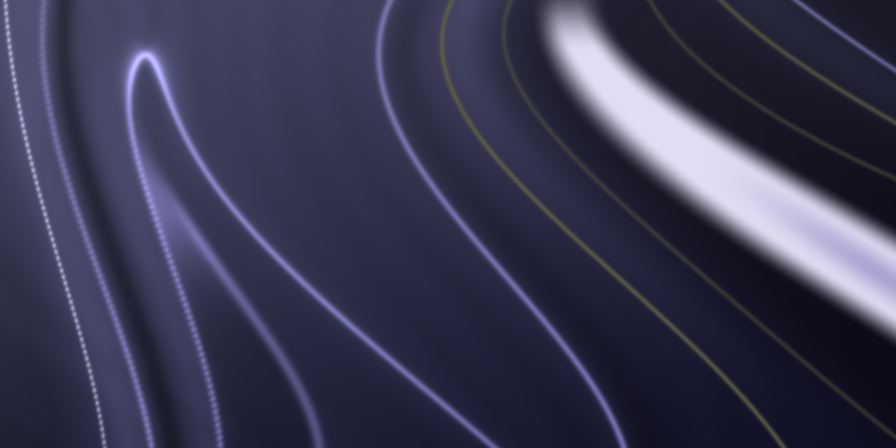
Write a Shadertoy shader that draws this background.

```glsl
// Dark satin folds: glowing contour lines and one pale ribbon over slate and navy.
// Each contour is a quartic x(depth) turned into an approximate distance; the hairpin
// fold is an implicit curve divided by its gradient. Noise adds faint streaks.
#define SLATE vec3(0.285, 0.285, 0.405)
#define NAVY vec3(0.060, 0.060, 0.140)
#define LILAC vec3(0.49, 0.48, 0.70)
#define OLIVE vec3(0.37, 0.37, 0.27)
#define PEARL vec3(0.88, 0.87, 0.95)
#define LINE_WIDTH 0.0080
#define HALO_WIDTH 0.022
#define DASH_PERIOD 0.0156
#define STREAK_GAIN 0.07

// Quartic through five values spaced evenly from top to bottom
float bend(float depth, vec4 k, float last) {
    float t = depth * 4.0;
    vec4 d1 = vec4(k.yzw, last) - k;
    vec3 d2 = d1.yzw - d1.xyz;
    vec2 d3 = d2.yz - d2.xy;
    return k.x + t * (d1.x + (t - 1.0) / 2.0 * (d2.x
         + (t - 2.0) / 3.0 * (d3.x + (t - 3.0) / 4.0 * (d3.y - d3.x))));
}

// Signed distance to a contour, positive on its right
float contour(vec2 p, vec4 k, float last) {
    float x = bend(p.y, k, last);
    float slope = (bend(p.y + 0.002, k, last) - x) / 0.002;
    return (p.x - x) / sqrt(1.0 + slope * slope);
}

float hairpinAxis(float u) {
    return 0.325 + u * (-0.036 + u * (1.218 - 0.64 * u));
}

float hairpinField(vec2 p) {
    float u = p.y - 0.123;
    float side = p.x - hairpinAxis(u);
    return side * side - u * (0.025 - 0.065 * u + 0.18 * u * u);
}

// Signed distance to the hairpin, negative inside
float hairpin(vec2 p) {
    vec2 e = vec2(0.001, 0.0);
    float f = hairpinField(p);
    vec2 grad = vec2(hairpinField(p + e) - f, hairpinField(p + e.yx) - f) / e.x;
    return f / (length(grad) + 0.002);
}

float gauss(float x, float width) {
    x /= width;
    return exp(-x * x);
}

float glowLine(float d) {
    return 0.8 * gauss(d, LINE_WIDTH) + 0.16 * exp(-abs(d) / HALO_WIDTH);
}

vec2 hashGradient(vec2 cell) {
    float a = 6.2832 * fract(sin(dot(cell, vec2(127.1, 311.7))) * 43758.5);
    return vec2(cos(a), sin(a));
}

float gradientNoise(vec2 p) {
    vec2 i = floor(p), f = fract(p);
    vec2 w = f * f * f * (f * (f * 6.0 - 15.0) + 10.0), e = vec2(1, 0);
    float a = dot(hashGradient(i), f);
    float b = dot(hashGradient(i + e), f - e);
    float c = dot(hashGradient(i + e.yx), f - e.yx);
    float d = dot(hashGradient(i + 1.0), f - 1.0);
    return mix(mix(a, b, w.x), mix(c, d, w.x), w.y);
}

void mainImage(out vec4 fragColor, in vec2 fragCoord) {
    // Two units wide, one deep, depth measured from the top
    vec2 p = fragCoord / iResolution.xy * vec2(2.0, 1.0);
    p.y = 1.0 - p.y;
    float depth = p.y;

    // Contours from left to right
    float dotted = contour(p, vec4(0.012, 0.045, 0.107, 0.180), 0.234);
    float leftFold = contour(p, vec4(0.099, 0.112, 0.182, 0.271), 0.339);
    float loopFold = hairpin(p);
    float innerFold = contour(p, vec4(0.260, 0.300, 0.422, 0.596), 0.713);
    float midFold = contour(p, vec4(0.872, 0.872, 1.031, 1.242), 1.393);
    float oliveA = contour(p, vec4(1.010, 1.034, 1.250, 1.523), 1.750);
    float oliveB = contour(p, vec4(1.141, 1.195, 1.438, 1.727), 2.031);
    float ribbon = contour(p, vec4(1.268, 1.430, 1.779, 2.172), 2.565);
    float oliveC = contour(p, vec4(1.450, 1.716, 2.247, 3.044), 4.107);
    float oliveD = contour(p, vec4(1.609, 1.958, 2.422, 2.917), 3.411);
    float farFold = contour(p, vec4(1.776, 2.143, 2.552, 2.969), 3.385);

    // Satin ground with grooves and streaks along the flow
    vec3 color = mix(SLATE, NAVY, smoothstep(-0.10, 1.05, 0.25 * p.x + 0.48 * depth));
    color *= 1.0 + STREAK_GAIN * gradientNoise(vec2(midFold * 16.0, depth * 1.5));
    color *= 1.0 - 0.42 * smoothstep(-0.10, 0.10, oliveB);
    color *= 1.0 - 0.20 * gauss(midFold - 0.05, 0.05);
    color *= 1.0 - 0.38 * gauss(leftFold - 0.045, 0.026);
    color *= 1.0 - 0.25 * smoothstep(0.0, -0.12, dotted) * depth;
    color += SLATE * 0.30 * gauss(leftFold + 0.05, 0.050) * (0.4 + 0.6 * depth);
    color += SLATE * 0.18 * gauss(leftFold - 0.12, 0.04) * smoothstep(0.0, 0.5, depth);
    color += SLATE * 0.14 * gauss(oliveA - 0.035, 0.05) * (1.0 - depth);
    color += SLATE * 0.18 * gauss(oliveD - 0.06, 0.07);

    // Misty wedge inside the hairpin
    float inside = smoothstep(0.008, -0.012, loopFold);
    float wedge = inside * smoothstep(0.025, -0.025, innerFold);
    color *= 1.0 - 0.15 * wedge * smoothstep(0.6, 0.8, depth);
    color += LILAC * 0.38 * wedge * gauss(depth - 0.45, 0.13);

    // Glowing lines, dashed on the left
    float dash = 0.5 + 0.5 * sin(6.2832 * (depth + 0.4 * p.x) / DASH_PERIOD);
    float leftLimb = step(p.x, hairpinAxis(depth - 0.123)) * smoothstep(0.15, 0.5, depth);
    color += vec3(0.40, 0.38, 0.42) * gauss(dotted, 0.005) * (0.5 + 0.5 * dash);
    color += LILAC * glowLine(leftFold) * mix(0.30, 0.65, depth) * (0.8 + 0.2 * dash);
    color += LILAC * glowLine(loopFold) * 0.68 * (1.0 - leftLimb * (0.40 - 0.25 * dash));
    color += LILAC * 0.38 * gauss(loopFold, 0.018) * gauss(depth - 0.13, 0.08);
    color += LILAC * 0.42 * gauss(innerFold, 0.013) * smoothstep(0.38, 0.56, depth);
    color += LILAC * glowLine(midFold) * mix(0.48, 0.78, depth);
    color += LILAC * 0.50 * gauss(farFold, 0.006);
    color = mix(color, OLIVE, 0.85 * gauss(oliveA, 0.006));
    color = mix(color, OLIVE, 0.42 * gauss(oliveB, 0.006));
    color = mix(color, OLIVE, 0.42 * gauss(oliveC, 0.006));
    color = mix(color, OLIVE, 0.70 * gauss(oliveD, 0.006));

    // Pale ribbon with a lilac crease and a soft upper end
    float halfWidth = 0.060 + 0.035 * smoothstep(0.0, 0.6, depth);
    float cover = 1.0 - smoothstep(halfWidth - 0.045, halfWidth + 0.026, abs(ribbon));
    cover *= smoothstep(-0.06, 0.12, depth);
    float crease = gauss(ribbon - 0.005, 0.038) * smoothstep(1.55, 2.0, p.x);
    vec3 satin = mix(PEARL, vec3(0.62, 0.60, 0.80), 0.85 * crease);
    color = mix(color, satin, cover);

    fragColor = vec4(clamp(color, 0.0, 1.0), 1.0);
}
```
